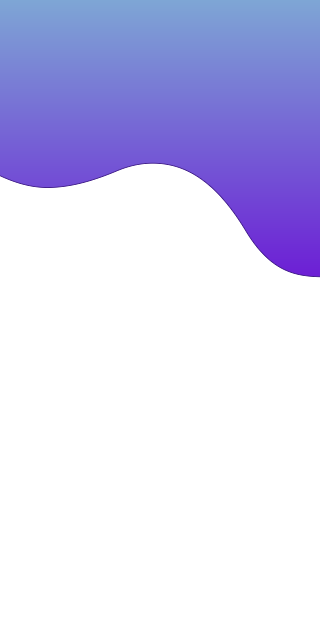
Reproduce this background procedurally as a WebGL 2 fragment shader.

```glsl
#version 300 es
precision highp float;
// A blue-to-violet gradient hangs from the top and ends in a flowing wave over white.
// The wave is a chain of cubic Hermite spans; its slope turns the vertical offset
// into an approximate distance for the smooth edge and the thin dark outline.

uniform vec2 u_resolution;
out vec4 outColor;

const vec3 SKY_BLUE = vec3(0.495, 0.650, 0.835);
const vec3 VIOLET = vec3(0.425, 0.120, 0.835);
const vec3 OUTLINE = vec3(0.20, 0.06, 0.50);
const vec3 PAPER = vec3(1.0);
const float WAVE_BOTTOM = 0.865;
const float OUTLINE_WIDTH = 0.0024;

// Wave knots: x, depth below the top, slope (all in canvas widths).
const int KNOT_COUNT = 6;
const vec3 KNOTS[KNOT_COUNT] = vec3[KNOT_COUNT](
    vec3(0.000, 0.549, 0.47),
    vec3(0.148, 0.586, 0.00),
    vec3(0.365, 0.534, -0.42),
    vec3(0.477, 0.510, 0.00),
    vec3(0.768, 0.721, 1.66),
    vec3(1.000, 0.865, 0.03));

// Depth and slope of one cubic span between knots a and b.
vec2 hermite(vec3 a, vec3 b, float x) {
    float span = b.x - a.x;
    float t = (x - a.x) / span;
    float rise = b.y - a.y;
    float startTangent = a.z * span;
    float endTangent = b.z * span;
    float cubic = startTangent + endTangent - 2.0 * rise;
    float quadratic = 3.0 * rise - 2.0 * startTangent - endTangent;
    float depth = a.y + t * (startTangent + t * (quadratic + t * cubic));
    float slope = (startTangent + t * (2.0 * quadratic + 3.0 * t * cubic)) / span;
    return vec2(depth, slope);
}

// Depth and slope of the whole wave at x.
vec2 wave(float x) {
    vec2 result = hermite(KNOTS[0], KNOTS[1], x);
    for (int i = 1; i < KNOT_COUNT - 1; i++) {
        if (x >= KNOTS[i].x) result = hermite(KNOTS[i], KNOTS[i + 1], x);
    }
    return result;
}

// Signed distance to the wave, negative inside the coloured area.
float waveDistance(vec2 p) {
    vec2 edge = wave(p.x);
    return (p.y - edge.x) / sqrt(1.0 + edge.y * edge.y);
}

// Antialiased coverage of a shape from its signed distance.
float coverage(float dist, float pixel) {
    return clamp(0.5 - dist / pixel, 0.0, 1.0);
}

void main() {
    // Canvas space: one wide, two deep, measured down from the top.
    vec2 uv = gl_FragCoord.xy / u_resolution;
    vec2 p = vec2(uv.x, 2.0 * (1.0 - uv.y));
    float pixel = max(1.0 / u_resolution.x, 2.0 / u_resolution.y);

    float dist = waveDistance(p);
    vec3 gradient = mix(SKY_BLUE, VIOLET, clamp(p.y / WAVE_BOTTOM, 0.0, 1.0));

    // Gradient over white, then the outline along the edge.
    vec3 color = mix(PAPER, gradient, coverage(dist, pixel));
    float line = coverage(abs(dist) - 0.5 * OUTLINE_WIDTH, pixel);
    color = mix(color, OUTLINE, line);

    outColor = vec4(color, 1.0);
}
```
